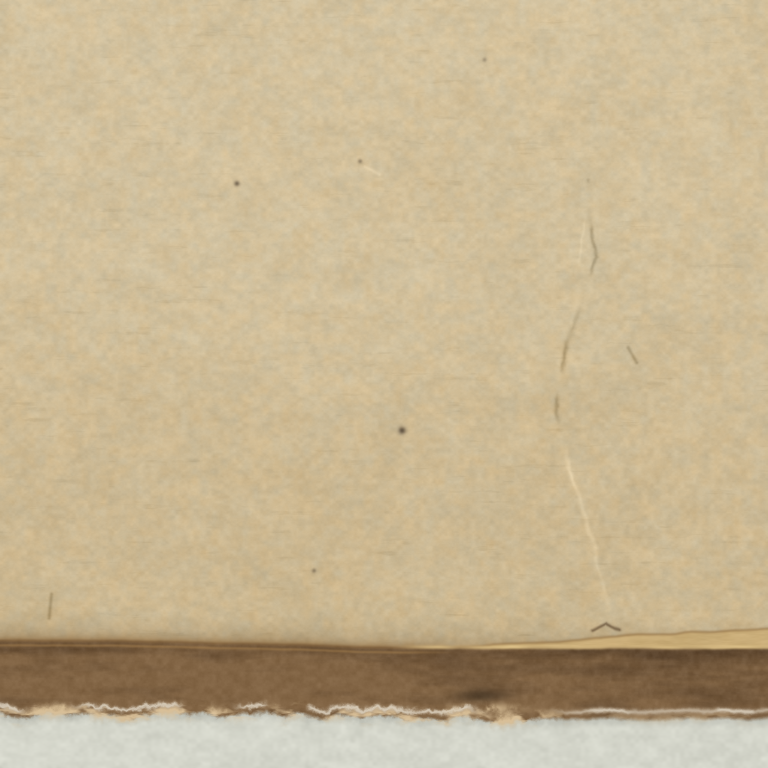
Write a Shadertoy shader that draws this texture.

```glsl
// Aged tan paper with a creased face, a dark brown bottom edge and a torn fringe over a white backing.
#define PAPER_LIGHT vec3(0.825, 0.757, 0.617)
#define PAPER_DARK  vec3(0.785, 0.704, 0.550)
#define BACKING     vec3(0.83, 0.835, 0.79)
#define BROWN       vec3(0.49, 0.38, 0.26)
#define DEEP_BROWN  vec3(0.36, 0.27, 0.18)
#define CREAM       vec3(0.88, 0.78, 0.62)
#define FOLD_Y      0.165
#define TORN_Y      0.073
#define GRAIN       0.075
#define MOTTLE      0.045

float hash(vec2 p) {
    vec3 q = fract(vec3(p.xyx) * 0.1031);
    q += dot(q, q.yzx + 33.33);
    return fract((q.x + q.y) * q.z);
}

float noise(vec2 p) {
    vec2 i = floor(p), f = fract(p);
    f = f * f * (3.0 - 2.0 * f);
    return mix(mix(hash(i), hash(i + vec2(1, 0)), f.x),
               mix(hash(i + vec2(0, 1)), hash(i + vec2(1, 1)), f.x), f.y);
}

float fbm(vec2 p) {
    float sum = 0.0, amp = 0.5;
    for (int i = 0; i < 4; i++) {
        sum += amp * noise(p);
        p = p * 2.03 + 17.3;
        amp *= 0.5;
    }
    return sum / 0.9375;
}

float segment(vec2 p, vec2 a, vec2 b) {
    vec2 d = b - a;
    return length(p - a - d * clamp(dot(p - a, d) / dot(d, d), 0.0, 1.0));
}

// Soft round or stroke mark of a given half width
float mark(float dist, float width) {
    return exp(-dist * dist / (width * width));
}

vec3 paperFace(vec2 p) {
    float age = smoothstep(0.75, 0.17, p.y) * 0.65 + 0.55 * (fbm(p * 5.0) - 0.4);
    vec3 col = mix(PAPER_LIGHT, PAPER_DARK, clamp(age, 0.0, 1.0));
    col += MOTTLE * (fbm(p * vec2(28, 36) + 40.0) - 0.5);
    col += GRAIN * (fbm(p * vec2(125, 150) + 9.0) - 0.5);
    // Warm and cool fibre tints
    col += vec3(0.045, 0.0, -0.05) * (fbm(p * 75.0 + 70.0) - 0.5);
    col -= 0.03 * smoothstep(0.66, 0.9, fbm(p * vec2(22, 150) + 5.0));
    return col;
}

vec3 addCrease(vec3 col, vec2 p) {
    vec2 path[9] = vec2[9](vec2(0.766, 0.765), vec2(0.771, 0.700), vec2(0.778, 0.665),
        vec2(0.757, 0.610), vec2(0.737, 0.545), vec2(0.724, 0.465),
        vec2(0.741, 0.390), vec2(0.766, 0.315), vec2(0.790, 0.215));
    vec2 q = p + 0.008 * vec2(fbm(p * 45.0) - 0.5, 0.0);
    float dist = 1.0;
    for (int i = 0; i < 8; i++) dist = min(dist, segment(q, path[i], path[i + 1]));
    float broken = smoothstep(0.25, 0.65, noise(p * vec2(20, 32)));
    float lower = smoothstep(0.47, 0.38, p.y);
    float offsetLine = mark(segment(q, vec2(0.763, 0.72), vec2(0.742, 0.56)), 0.002);
    col -= 0.12 * mark(dist, 0.0028) * broken * (1.0 - lower);
    col += 0.08 * mark(dist, 0.0032) * (0.35 + 0.65 * broken) * lower;
    col += 0.035 * offsetLine * broken;
    // Small tear where the crease meets the fold
    float tear = min(segment(q, vec2(0.770, 0.179), vec2(0.789, 0.188)),
                     segment(q, vec2(0.789, 0.188), vec2(0.806, 0.180)));
    return mix(col, DEEP_BROWN, 0.6 * mark(tear, 0.0022));
}

vec3 addSpecks(vec3 col, vec2 p) {
    // Position, radius, strength
    vec4 specks[5] = vec4[5](vec4(0.5235, 0.4395, 0.0048, 0.75), vec4(0.3085, 0.761, 0.0036, 0.6),
        vec4(0.469, 0.790, 0.003, 0.4), vec4(0.631, 0.922, 0.003, 0.3), vec4(0.409, 0.257, 0.003, 0.4));
    for (int i = 0; i < 5; i++)
        col = mix(col, vec3(0.27, 0.22, 0.17), specks[i].w * mark(length(p - specks[i].xy), specks[i].z));
    float fibre = min(segment(p, vec2(0.067, 0.226), vec2(0.064, 0.195)),
                      segment(p, vec2(0.818, 0.547), vec2(0.829, 0.528)));
    col -= 0.12 * mark(fibre, 0.0025);
    return col + 0.05 * mark(segment(p, vec2(0.475, 0.783), vec2(0.494, 0.773)), 0.0025);
}

vec3 brownEdge(vec2 p, float fold) {
    float depth = clamp((fold - p.y) / (fold - TORN_Y), 0.0, 1.0);
    float streak = fbm(p * vec2(14, 70) + 3.0);
    float dark = 0.55 * smoothstep(0.4, 1.0, p.x) * (1.0 - 0.5 * depth) + 0.5 * mark(depth - 0.08, 0.13);
    vec3 col = mix(BROWN * 1.04, DEEP_BROWN, clamp(dark + 1.1 * (streak - 0.5), 0.0, 1.0));
    col += 0.08 * (fbm(p * 130.0) - 0.5);
    return col * (1.0 - 0.35 * mark(length((p - vec2(0.625, 0.094)) * vec2(0.25, 1.0)), 0.008));
}

void mainImage(out vec4 fragColor, in vec2 fragCoord) {
    vec2 p = fragCoord / iResolution.xy;
    float aa = 1.5 / iResolution.y;
    float fold = FOLD_Y - 0.009 * smoothstep(0.1, 0.6, p.x) + 0.003 * (fbm(vec2(p.x * 25.0, 2.0)) - 0.5);
    float above = p.y - fold;

    // Paper face, scorched towards the fold
    vec3 col = addSpecks(addCrease(paperFace(p), p), p);
    float right = smoothstep(0.52, 0.62, p.x);
    col *= 1.0 - 0.07 * smoothstep(0.045, 0.0, above);
    col = mix(col, vec3(0.54, 0.40, 0.23), (0.85 - 0.45 * right) * exp(-max(above, 0.0) / 0.006));

    // Pale sliver of a second sheet, widening to the right
    float top = 0.025 * smoothstep(0.5, 1.05, p.x) + 0.003 * (noise(vec2(p.x * 40.0, 8.0)) - 0.5);
    float sliver = right * smoothstep(aa, -aa, above - top);
    col = mix(col, vec3(0.80, 0.68, 0.46) + 0.14 * (fbm(p * vec2(30, 170)) - 0.5), 0.8 * sliver);
    col = mix(col, vec3(0.56, 0.43, 0.26), 0.5 * right * mark(above - top, 0.0022));

    // Brown band and its thin highlights
    col = mix(col, brownEdge(p, fold), smoothstep(0.002 + aa, -0.002 - aa, above));
    float glint = smoothstep(0.5, 0.58, p.x) * (0.4 + 0.6 * noise(vec2(p.x * 30.0, 4.0)));
    col = mix(col, vec3(0.90, 0.79, 0.56), 0.85 * glint * mark(above - 0.001, 0.0026));
    col = mix(col, vec3(0.66, 0.51, 0.31), 0.45 * (1.0 - right) * mark(above + 0.006, 0.002));

    // White backing below the ragged tear
    float ragged = fbm(vec2(p.x * 38.0, 6.0)) - 0.5;
    float calm = 1.0 - 0.65 * smoothstep(0.68, 0.76, p.x);
    float torn = TORN_Y - 0.005 + 0.016 * calm * ragged - 0.004 * smoothstep(0.45, 0.7, p.x);
    float below = p.y - torn + 0.010 * calm * (fbm(p * 110.0) - 0.5);
    vec3 backing = BACKING + 0.07 * (fbm(p * vec2(45, 75)) - 0.5) + 0.03 * (noise(p * 170.0) - 0.5);
    backing *= 1.0 - 0.10 * smoothstep(-0.014, 0.0, below);
    col = mix(backing, col, smoothstep(-0.002 - aa, 0.002 + aa, below));

    // Cream fibres and white flecks along the tear
    float fray = smoothstep(0.36, 0.6, fbm(p * vec2(32, 80) + 21.0));
    col = mix(col, CREAM, 0.9 * calm * fray * mark(below - 0.002, 0.0075));
    float fleck = smoothstep(0.45, 0.7, noise(vec2(p.x * 24.0, 12.0)));
    fleck = max(fleck, smoothstep(0.7, 0.76, p.x) * 0.7);
    col = mix(col, vec3(0.87, 0.83, 0.76), 0.85 * fleck * mark(below - 0.010, 0.0032));
    float patchDist = length((p - vec2(0.633, 0.077)) * vec2(0.17, 1.0));
    col = mix(col, CREAM, 0.8 * mark(patchDist, 0.007) * smoothstep(0.2, 0.6, fbm(p * 75.0)));
    fragColor = vec4(clamp(col, 0.0, 1.0), 1.0);
}
```
